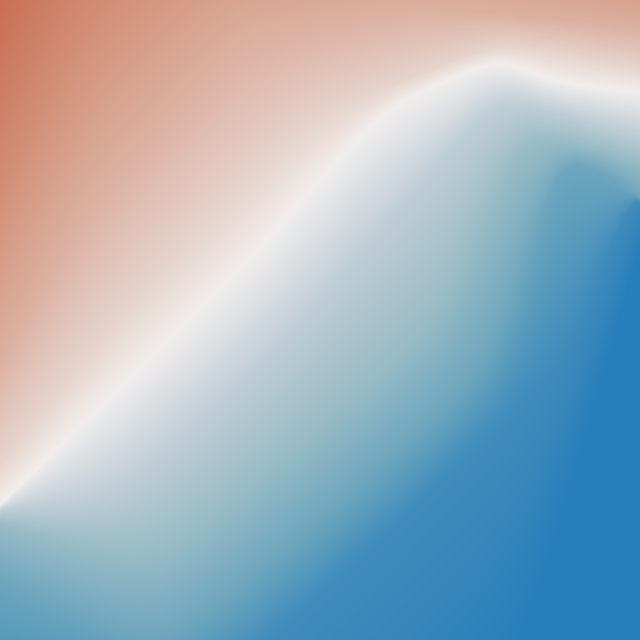
Write a Shadertoy shader that draws this background.

```glsl
// Soft diagonal gradient: terracotta sky over a pale peaked ridge, falling to deep blue.

const vec3 ORANGE     = vec3(0.78, 0.42, 0.31);
const vec3 SALMON     = vec3(0.82, 0.55, 0.45);
const vec3 PINK       = vec3(0.86, 0.69, 0.63);
const vec3 BLUSH      = vec3(0.90, 0.83, 0.80);
const vec3 WHITE      = vec3(0.945, 0.93, 0.925);
const vec3 MIST       = vec3(0.75, 0.805, 0.835);
const vec3 PALE_TEAL  = vec3(0.60, 0.735, 0.775);
const vec3 TEAL       = vec3(0.43, 0.65, 0.74);
const vec3 BLUE       = vec3(0.25, 0.55, 0.735);
const vec3 DEEP_BLUE  = vec3(0.155, 0.49, 0.735);

const vec3  BEND_WIDTH = vec3(0.06, 0.05, 0.04); // rounding of each bend
const float MIN_GAP    = 0.012;                  // least height between bands
const float ORANGE_GAP = 0.31;

// Smooth ramp: zero left of the knot, slope one to its right.
vec3 hinge(vec3 d) {
    return 0.5 * (d + sqrt(d * d + BEND_WIDTH * BEND_WIDTH));
}

// Height of a contour: a line whose slope changes by bends at knots.
float contour(float x, float start, float slope, vec3 knots, vec3 bends) {
    return start + slope * x + dot(bends, hinge(x - knots));
}

// Blend to the next colour between two contour heights, moving downward.
void descend(inout vec3 color, inout float top, float y, float bottom, vec3 next) {
    bottom = min(bottom, top - MIN_GAP);
    color = mix(color, next, clamp((top - y) / (top - bottom), 0.0, 1.0));
    top = bottom;
}

void mainImage(out vec4 fragColor, in vec2 fragCoord) {
    vec2 uv = fragCoord / iResolution.xy;
    float x = uv.x;
    float y = uv.y;

    // Warm contours
    float salmon = contour(x, 0.727, 2.1, vec3(0.14, 0.30, 0.75), vec3(-1.3, -0.8, -0.35));
    float pink   = contour(x, 0.44, 1.85, vec3(0.14, 0.37, 0.65), vec3(-0.75, -0.95, -0.25));
    float blush  = contour(x, 0.275, 1.25, vec3(0.20, 0.48, 0.78), vec3(-0.2, -0.65, -0.6));

    // Pale ridge, with a shelf to the right of its peak
    float ridge = contour(x, 0.212, 0.98, vec3(0.40, 0.59, 0.781), vec3(0.22, -0.74, -1.01));
    ridge += 0.45 * hinge(vec3(x - 0.87)).z;

    // Cool contours
    float mist     = contour(x, 0.20, 0.05, vec3(0.18, 0.44, 0.775), vec3(0.9, 0.25, -1.5));
    float paleTeal = contour(x, 0.177, -0.3, vec3(0.24, 0.70, 0.81), vec3(1.18, 1.82, -3.0));
    float teal     = contour(x, 0.089, -0.5, vec3(0.25, 0.79, 0.87), vec3(1.37, 3.63, -5.25));
    float blue     = contour(x, -0.10, 0.0, vec3(0.32, 0.89, 0.97), vec3(0.93, 2.2, -2.4));
    float deep     = contour(x, -0.90, 1.0, vec3(0.80, 0.90, 0.97), vec3(2.5, 0.0, 0.0));

    // Colour bands from top to bottom
    vec3 color = ORANGE;
    float top = salmon + ORANGE_GAP;
    descend(color, top, y, salmon, SALMON);
    descend(color, top, y, pink, PINK);
    descend(color, top, y, blush, BLUSH);
    descend(color, top, y, ridge, WHITE);
    descend(color, top, y, mist, MIST);
    descend(color, top, y, paleTeal, PALE_TEAL);
    descend(color, top, y, teal, TEAL);
    descend(color, top, y, blue, BLUE);
    descend(color, top, y, deep, DEEP_BLUE);

    fragColor = vec4(color, 1.0);
}
```
